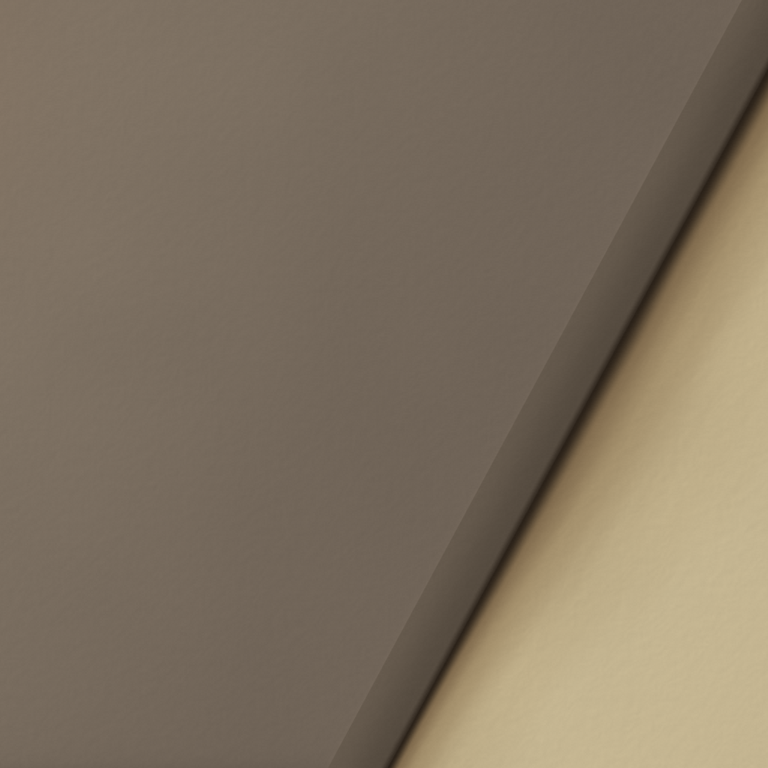
This background is drawn by a Shadertoy shader. Its source:

```glsl
// A taupe leather panel with a bevelled diagonal edge, lying over a cream sheet.
// Two slanted lines bound the bevel; distance from them drives the shading
// and the soft shadow, while embossed value noise gives the leather grain.

float hash(vec2 p) {
    return fract(sin(dot(p, vec2(127.1, 311.7))) * 43758.5453);
}

float noise(vec2 p) {
    vec2 cell = floor(p), f = fract(p);
    f = f * f * (3.0 - 2.0 * f);
    return mix(mix(hash(cell), hash(cell + vec2(1, 0)), f.x),
               mix(hash(cell + vec2(0, 1)), hash(cell + vec2(1, 1)), f.x), f.y);
}

float leather(vec2 p) {
    vec2 warp = vec2(noise(p * 40.0), noise(p * 40.0 + 17.0)) * 0.012;
    return noise((p + warp) * 95.0) * 0.6 + noise((p - warp) * 190.0 + 31.0) * 0.4;
}

// Signed distance to the right of the line x = base + slope * y
float sideOfLine(vec2 p, float base, float slope) {
    return (p.x - base - slope * p.y) / sqrt(1.0 + slope * slope);
}

vec3 panelColor(vec2 uv, float crease) {
    vec3 color = mix(vec3(0.497, 0.447, 0.389), vec3(0.437, 0.390, 0.342),
                     smoothstep(-0.75, 0.0, crease));
    color += vec3(0.012, 0.004, 0.0) * exp(-uv.x * 9.0) * smoothstep(0.5, 0.9, uv.y);
    color *= 1.0 - 0.05 * exp(-uv.y * 90.0);
    return color * (1.0 + 0.035 * exp(-abs(crease) * 350.0));
}

vec3 bevelColor(float across) {
    vec3 color = mix(vec3(0.395, 0.350, 0.300), vec3(0.335, 0.295, 0.250),
                     smoothstep(0.0, 0.85, across));
    return mix(color, vec3(0.195, 0.160, 0.125), smoothstep(0.86, 1.02, across));
}

vec3 creamColor(vec2 uv, float edge) {
    // The shadow spreads wider as the panel lifts toward the top
    float d = max(edge, 0.0) / mix(0.5, 1.0, smoothstep(0.0, 0.45, uv.y));
    d *= 1.0 + 0.12 * (noise(vec2(edge * 70.0, uv.y * 9.0)) - 0.5);
    vec3 color = mix(vec3(0.165, 0.130, 0.095), vec3(0.50, 0.415, 0.30),
                     smoothstep(0.0, 0.026, d));
    color = mix(color, vec3(0.635, 0.555, 0.415), smoothstep(0.015, 0.065, d));
    color = mix(color, vec3(0.745, 0.680, 0.535), smoothstep(0.04, 0.16, d));
    return mix(color, vec3(0.772, 0.712, 0.570), smoothstep(0.14, 0.32, d));
}

void mainImage(out vec4 fragColor, in vec2 fragCoord) {
    vec2 uv = fragCoord / iResolution.xy;
    float pixel = 1.0 / iResolution.y;

    float crease = sideOfLine(uv, 0.427, 0.539);
    float edge = sideOfLine(uv, 0.505, 0.544);
    float across = clamp(crease / (crease - edge), 0.0, 1.05);

    // Layers from the panel out to the sheet beneath
    vec3 color = panelColor(uv, crease);
    color = mix(color, bevelColor(across), smoothstep(-pixel, pixel, crease));
    color = mix(color, creamColor(uv, edge), smoothstep(-pixel, pixel, edge));

    // Grain lit from the upper left
    float relief = leather(uv) - leather(uv + vec2(-0.002, 0.002));
    color *= 1.0 + 0.045 * relief + 0.02 * (noise(uv * 9.0) - 0.5);
    color += 0.008 * (hash(floor(uv * 512.0)) - 0.5);

    fragColor = vec4(color, 1.0);
}
```
